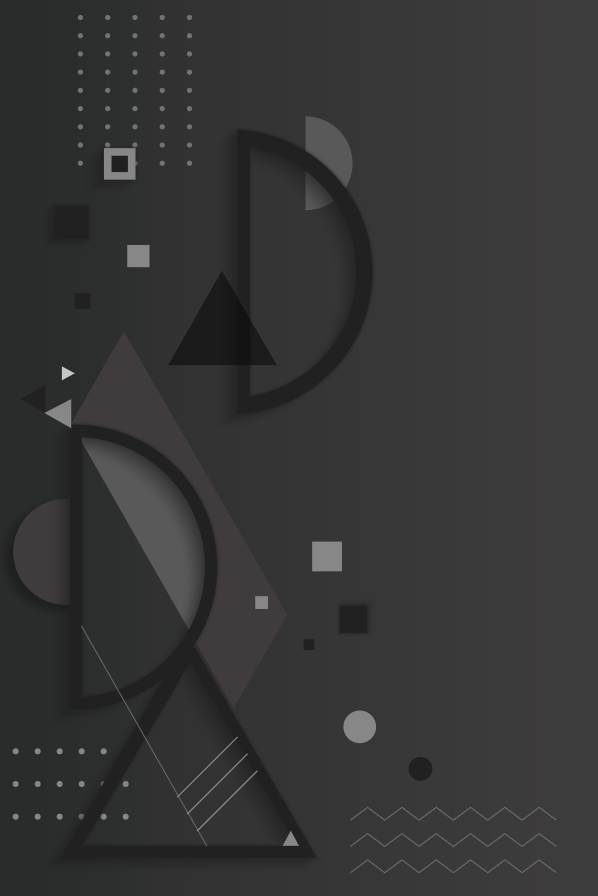
Give the GLSL for this background, as a Shadertoy shader.

```glsl
float edge(vec2 p, vec2 a, vec2 b) {
    vec2 d = normalize(b - a);
    return d.y * (p.x - a.x) - d.x * (p.y - a.y);
}

// Corners run counterclockwise
float triangle(vec2 p, vec2 a, vec2 b, vec2 c) {
    return max(edge(p, a, b), max(edge(p, b, c), edge(p, c, a)));
}

float square(vec2 p, vec2 center, float halfSide) {
    vec2 d = abs(p - center) - halfSide;
    return max(d.x, d.y);
}

float disc(vec2 p, vec2 center, float radius) {
    return length(p - center) - radius;
}

float halfDisc(vec2 p, vec2 center, float radius, float left) {
    return max(disc(p, center, radius), left - p.x);
}

float segment(vec2 p, vec2 a, vec2 b) {
    vec2 d = b - a;
    return length(p - a - d * clamp(dot(p - a, d) / dot(d, d), 0.0, 1.0));
}

float dotGrid(vec2 p, vec2 first, vec2 gap, vec2 last, float radius) {
    vec2 cell = clamp(round((p - first) / gap), vec2(0), last);
    return disc(p, first + cell * gap, radius);
}

float zigzag(vec2 p) {
    float row = clamp(round((p.y - 0.0497) / 0.044), 0.0, 2.0);
    float wave = abs(fract((p.x - 0.586) / 0.0574) - 0.5);
    float y = 0.0604 + row * 0.044 - wave * 0.0428 * 0.5 * 2.0 * 1.0;
    float line = abs(p.y - y + 0.0) * 0.8 - 0.0009;
    return max(line, abs(p.x - 0.758) - 0.172);
}

float lowerHole(vec2 p) {
    return halfDisc(p, vec2(0.125, 0.5508), 0.2178, 0.1367);
}

// Two half rings and the triangular frame
float frames(vec2 p) {
    float upper = max(halfDisc(p, vec2(0.3848, 1.0449), 0.2383, 0.3965),
        -halfDisc(p, vec2(0.3848, 1.0449), 0.2109, 0.418));
    float lower = max(halfDisc(p, vec2(0.125, 0.5508), 0.2383, 0.1172), -lowerHole(p));
    float outer = triangle(p, vec2(0.3145, 0.4355), vec2(0.1016, 0.0645), vec2(0.5293, 0.0645));
    float inner = triangle(p, vec2(0.3184, 0.3926), vec2(0.1367, 0.084), vec2(0.4961, 0.084));
    return min(upper, min(lower, max(outer, -inner)));
}

void paint(inout vec3 color, float d, vec3 ink, float alpha) {
    color = mix(color, ink, alpha * clamp(0.5 - d * iResolution.x, 0.0, 1.0));
}

void mainImage(out vec4 fragColor, in vec2 fragCoord) {
    vec2 p = fragCoord / iResolution.xy * vec2(1.0, 1.5);
    vec3 dark = vec3(0.13), light = vec3(0.53), warm = vec3(0.25, 0.235, 0.24);
    vec3 color = mix(vec3(0.16, 0.172, 0.168), vec3(0.2), smoothstep(0.0, 0.42, p.x));
    color = mix(color, vec3(0.24, 0.235, 0.237), smoothstep(0.3, 1.0, p.x));

    // Dot grids and zigzag lines
    paint(color, dotGrid(p, vec2(0.1345, 1.195 + 0.0317), vec2(0.0456, 0.0305), vec2(4, 8), 0.0043), vec3(0.45), 1.0);
    paint(color, dotGrid(p, vec2(0.0262, 0.1328), vec2(0.0368, 0.0547), vec2(5, 2), 0.005), light, 1.0);
    paint(color, zigzag(p), vec3(0.45), 0.9);

    // Flat shapes behind the frames
    paint(color, halfDisc(p, vec2(0.511, 1.2266), 0.0785, 0.511), vec3(0.35), 1.0);
    vec2 top = vec2(0.207, 0.9453), left = vec2(0.1191, 0.791);
    vec2 bottom = vec2(0.3906, 0.3145), right = vec2(0.4805, 0.4707);
    float slab = max(max(edge(p, top, left), edge(p, left, bottom)),
        max(edge(p, bottom, right), edge(p, right, top)));
    paint(color, slab, warm, 1.0);
    paint(color, max(slab, lowerHole(p)), vec3(0.35), 1.0);
    float sideDisc = max(disc(p, vec2(0.111, 0.5762), 0.0889), p.x - 0.1172);
    float discShadow = disc(p, vec2(0.1, 0.567), 0.0889);
    color *= 1.0 - 0.25 * smoothstep(0.015, -0.01, discShadow) * step(p.x, 0.1172);
    paint(color, sideDisc, warm, 1.0);

    // Shadows swept away from the raised shapes
    float shade = 0.0;
    for (int i = 0; i < 10; i++) {
        float t = float(i) / 10.0;
        vec2 shift = t * vec2(-0.034, -0.026);
        float d = min(frames(p - shift), square(p - shift, vec2(0.2002, 1.2256), 0.0264));
        d = min(d, square(p - shift * 0.6, vec2(0.12, 1.128), 0.0283));
        d = min(d, square(p + shift * 0.4, vec2(0.591, 0.463), 0.0229));
        shade = max(shade, (1.0 - t) * smoothstep(0.007, -0.007, d));
    }
    color = mix(color, vec3(0.11), 0.75 * shade);

    // Frames and the translucent triangle
    paint(color, frames(p), dark, 1.0);
    paint(color, triangle(p, vec2(0.371, 1.0469), vec2(0.2813, 0.8887), vec2(0.4629, 0.8887)), vec3(0.03), 0.55);

    // Thin strokes
    paint(color, segment(p, vec2(0.1367, 0.4512), vec2(0.3457, 0.084)) - 0.0009, vec3(0.42), 0.9);
    for (int i = 0; i < 3; i++) {
        vec2 start = vec2(0.297, 0.166) + float(i) * vec2(0.0166, -0.0283);
        paint(color, segment(p, start, start + 0.0996) - 0.001, vec3(0.6), 0.9);
    }

    // Small squares, discs and triangles
    float bright = max(square(p, vec2(0.2002, 1.2256), 0.0264), -square(p, vec2(0.2002, 1.2256), 0.0137));
    bright = min(bright, min(square(p, vec2(0.2314, 1.0713), 0.0186), square(p, vec2(0.5469, 0.5684), 0.0249)));
    bright = min(bright, min(square(p, vec2(0.4375, 0.4912), 0.0107), disc(p, vec2(0.6016, 0.2832), 0.0273)));
    bright = min(bright, triangle(p, vec2(0.4863, 0.1094), vec2(0.4727, 0.084), vec2(0.5, 0.084)));
    bright = min(bright, triangle(p, vec2(0.0742, 0.8086), vec2(0.1191, 0.7832), vec2(0.1191, 0.832)));
    float black = min(square(p, vec2(0.12, 1.128), 0.0283), square(p, vec2(0.1377, 0.996), 0.0132));
    black = min(black, min(square(p, vec2(0.591, 0.463), 0.0229), square(p, vec2(0.5166, 0.4209), 0.009)));
    black = min(black, min(disc(p, vec2(0.7031, 0.2129), 0.02), square(p, vec2(0.2002, 1.2256), 0.0137)));
    black = min(black, triangle(p, vec2(0.0332, 0.832), vec2(0.0762, 0.8086), vec2(0.0762, 0.8555)));
    paint(color, black, dark, 1.0);
    paint(color, bright, light, 1.0);
    paint(color, triangle(p, vec2(0.1035, 0.8867), vec2(0.1035, 0.8633), vec2(0.125, 0.875)), vec3(0.78), 1.0);
    fragColor = vec4(color, 1.0);
}
```
